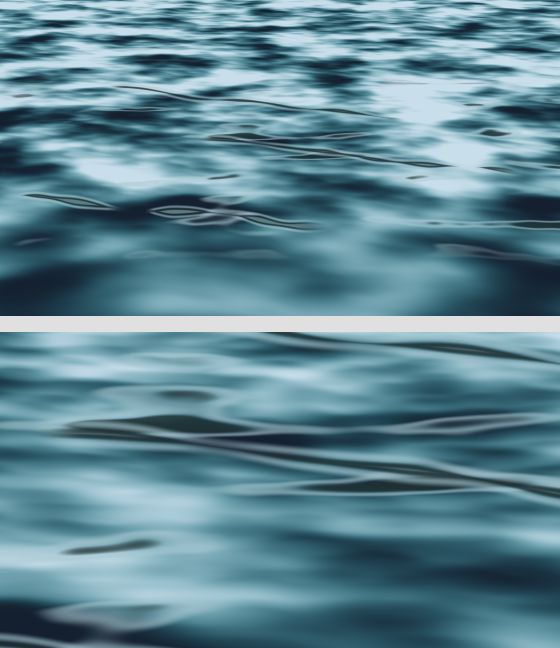
Top, the full canvas; bottom, a detail of the centre.
Give the GLSL for this texture, as a Shadertoy shader.

```glsl
// Rippling blue water seen at a low angle, running from broad soft swells
// near the viewer to fine chop far away. Stretched gradient noise in
// perspective gives the shade; thin olive slicks float on the surface.

float hash(vec2 p) {
    vec3 q = fract(vec3(p.xyx) * vec3(0.1031, 0.1030, 0.0973));
    q += dot(q, q.yzx + 33.33);
    return fract((q.x + q.y) * q.z);
}

float cornerSlope(vec2 cell, vec2 offset) {
    float angle = 6.2832 * hash(cell);
    return dot(vec2(cos(angle), sin(angle)), offset);
}

float gradientNoise(vec2 p) {
    vec2 i = floor(p), f = fract(p);
    vec2 u = f * f * f * (f * (f * 6.0 - 15.0) + 10.0);
    vec2 e = vec2(1.0, 0.0);
    float low = mix(cornerSlope(i, f), cornerSlope(i + e, f - e), u.x);
    float high = mix(cornerSlope(i + e.yx, f - e.yx), cornerSlope(i + 1.0, f - 1.0), u.x);
    return mix(low, high, u.y);
}

// Octaves of waves; the skew makes each dark face end in a crisp crest
float waves(vec2 p, float detail) {
    float sum = 0.0, weight = 1.0;
    for (int i = 0; i < 4; i++) {
        float skew = gradientNoise(p);
        sum += weight * gradientNoise(p + vec2(0.1, 0.42) * skew);
        p = p * vec2(1.75, 1.9) + vec2(17.3, 9.1) + vec2(0.0, 0.12 * p.x);
        weight *= detail;
    }
    return sum;
}

vec3 waterColor(float shade) {
    return vec3(0.10 + shade * (0.22 + 0.37 * shade),
                0.20 + 0.61 * shade,
                0.26 + 0.60 * shade);
}

// Dark core and pale rim of a shape, from its signed distance
vec3 addSlick(vec3 color, float dist, float strength) {
    float rim = 1.0 - smoothstep(0.0, 0.007, abs(dist - 0.005));
    float core = 1.0 - smoothstep(-0.002, 0.002, dist);
    color = mix(color, vec3(0.66, 0.79, 0.83), 0.6 * rim * strength);
    return mix(color, vec3(0.12, 0.19, 0.20), 0.85 * core * strength);
}

vec3 water(vec2 uv) {
    // Perspective: depth grows towards a horizon above the canvas
    float depth = 1.0 / (1.45 - uv.y);
    vec2 plane = vec2((uv.x - 0.9) * depth, depth);
    plane.y += 0.025 * gradientNoise(plane * vec2(1.7, 3.0) + 5.0);

    // Swell plus ripples, which fade in the smooth foreground
    float detail = mix(0.25, 0.58, smoothstep(0.05, 0.6, uv.y));
    float height = waves(plane * vec2(2.5, 9.5) + vec2(31.0, 4.0), detail);
    height += 0.35 * gradientNoise(plane * vec2(1.1, 4.0) + 60.0);
    height += mix(-0.07, 0.17, smoothstep(0.0, 1.0, uv.y));
    float shade = mix(-0.12, 1.1, smoothstep(-0.5, 0.52, height));
    vec3 color = waterColor(shade);

    // Small scattered slicks across the middle distance
    float patches = gradientNoise(plane * vec2(3.2, 26.0) + vec2(80.0, 12.0))
                  + 0.12 * gradientNoise(plane * vec2(14.0, 50.0));
    float middle = smoothstep(0.12, 0.3, uv.y) * (1.0 - smoothstep(0.62, 0.8, uv.y));
    color = addSlick(color, (0.47 - patches) * 0.05, middle);

    // Long ribbons that drift down to the right
    for (int i = 0; i < 3; i++) {
        float n = float(i);
        float along = (uv.x + 0.1 - fract(n * 0.72)) / (1.15 - 0.1 * n);
        float wobble = gradientNoise(vec2(uv.x * 4.0, n * 7.3 + 0.4));
        float center = 0.39 + 0.17 * n - 0.11 * along + 0.022 * wobble;
        float swelling = gradientNoise(vec2(uv.x * 7.0, n * 5.7 + 2.5));
        float halfWidth = (0.004 + 0.017 * swelling) * (1.0 - 0.25 * n);
        float ends = smoothstep(0.0, 0.06, along) * (1.0 - smoothstep(0.88, 1.0, along));
        float dist = abs(uv.y - center) - halfWidth;
        color = addSlick(color, dist, ends * smoothstep(-0.004, 0.002, halfWidth));
        // Pale reflections inside the wider parts
        float gleam = smoothstep(0.003, 0.007, -dist);
        color = mix(color, vec3(0.46, 0.60, 0.64), 0.7 * gleam * ends);
    }
    return color;
}

void mainImage(out vec4 fragColor, in vec2 fragCoord) {
    // Four samples per pixel keep the distant ripples smooth
    vec3 color = vec3(0.0);
    for (int i = 0; i < 4; i++) {
        vec2 jitter = vec2(i % 2, i / 2) * 0.5 - 0.25;
        color += 0.25 * water((fragCoord + jitter) / iResolution.y);
    }
    fragColor = vec4(clamp(color, 0.0, 1.0), 1.0);
}
```
